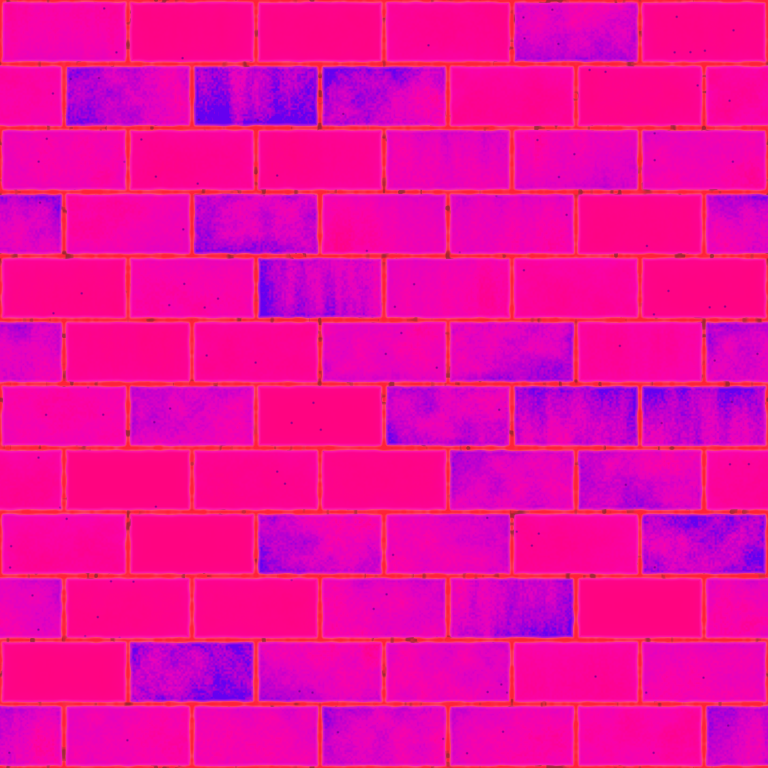
This texture map is drawn by a Shadertoy shader. Its source:

```glsl
const vec2 BRICKS = vec2(6.0, 12.0);      // bricks across, rows up
const vec2 HALF_CELL = vec2(1.0, 0.5);    // lengths below are in row heights
const float JOINT_HALF = 0.038;
const float CORNER = 0.025;
const float WOBBLE = 0.022;
const float RIM_WIDTH = 0.035;
const float WEAR_MAX = 0.74;
const float WEAR_BIAS = 1.45;
const float SPECKLE = 0.42;
const float PIT_CHANCE = 0.012;
const float NO_WRAP = 4096.0;

const vec3 CLEAN = vec3(1.0, 0.015, 0.50);
const vec3 PINK = vec3(0.98, 0.01, 0.66);
const vec3 MAGENTA = vec3(0.89, 0.01, 0.75);
const vec3 VIOLET = vec3(0.71, 0.0, 0.82);
const vec3 INDIGO = vec3(0.40, 0.0, 0.94);
const vec3 RIM = vec3(0.99, 0.16, 0.74);
const vec3 MORTAR = vec3(1.0, 0.13, 0.22);
const vec3 MORTAR_EDGE = vec3(0.99, 0.30, 0.46);
const vec3 SOOT = vec3(0.40, 0.12, 0.16);
const vec3 PIT = vec3(0.42, 0.0, 0.55);

float hash(vec2 p) {
    vec3 h = fract(p.xyx * 0.1031);
    h += dot(h, h.yzx + 33.33);
    return fract((h.x + h.y) * h.z);
}

// Value noise that repeats after the given number of lattice cells
float noise(vec2 p, float period) {
    vec2 i = floor(p), f = fract(p);
    f = f * f * (3.0 - 2.0 * f);
    vec2 a = mod(i, period), b = mod(i + 1.0, period);
    return mix(mix(hash(a), hash(vec2(b.x, a.y)), f.x),
               mix(hash(vec2(a.x, b.y)), hash(b), f.x), f.y);
}

float fbm(vec2 p) {
    float sum = 0.0, gain = 0.53;
    for (int k = 0; k < 4; k++) {
        sum += gain * noise(p, NO_WRAP);
        p = p * 2.1 + 17.3;
        gain *= 0.5;
    }
    return sum;
}

float roundedBox(vec2 p, vec2 halfSize, float radius) {
    vec2 d = abs(p) - halfSize + radius;
    return length(max(d, 0.0)) + min(max(d.x, d.y), 0.0) - radius;
}

vec3 wearRamp(float wear) {
    float t = clamp(wear, 0.0, 1.0) * 4.0;
    vec3 c = mix(CLEAN, PINK, clamp(t, 0.0, 1.0));
    c = mix(c, MAGENTA, clamp(t - 1.0, 0.0, 1.0));
    c = mix(c, VIOLET, clamp(t - 2.0, 0.0, 1.0));
    return mix(c, INDIGO, clamp(t - 3.0, 0.0, 1.0));
}

vec3 brickColor(vec2 q, vec2 id, float inside, float pixel) {
    vec2 seed = 40.0 + id * vec2(23.7, 31.3);
    float level = WEAR_MAX * pow(hash(id + 7.0), WEAR_BIAS);

    // Either soft mottling or vertical streaks, with a slope across the face
    float mottle = fbm(q * 3.2 + seed);
    float streaks = fbm(q * vec2(5.0, 0.9) + seed);
    float stain = mix(mottle, streaks, step(0.72, hash(id + 51.0)));
    vec2 slope = vec2(hash(id + 13.0), hash(id + 29.0)) - 0.5;
    float grain = noise(q * 30.0 + seed, NO_WRAP) - 0.5;
    float border = exp(-max(inside, 0.0) / 0.09);

    float wear = level * (0.45 + 1.1 * stain + dot(q, slope * vec2(0.8, 1.6)));
    wear += level * (SPECKLE * grain + 0.22 * border) + 0.07 * border;
    vec3 color = wearRamp(wear);

    // Sparse dark pits
    vec2 grid = q * 9.0 + seed;
    vec2 spot = floor(grid);
    vec2 center = 0.3 + 0.4 * vec2(hash(spot + 3.0), hash(spot + 5.0));
    float pit = length(fract(grid) - center) / 9.0 - 0.016;
    float present = step(1.0 - PIT_CHANCE, hash(spot + 91.0));
    color = mix(color, PIT, 0.8 * present * (1.0 - smoothstep(-pixel, pixel, pit)));

    // Pale line just inside the arris
    float rim = 1.0 - smoothstep(0.0, RIM_WIDTH + pixel, inside);
    return mix(color, RIM, 0.6 * rim);
}

vec3 mortarColor(vec2 uv, float inside) {
    float grit = noise(uv * 192.0, 192.0);
    float edge = smoothstep(-JOINT_HALF, 0.0, inside);
    vec3 color = mix(MORTAR, MORTAR_EDGE, clamp(edge * 0.8 + (grit - 0.5) * 0.5, 0.0, 1.0));
    float soot = smoothstep(0.70, 0.9, noise(uv * vec2(96.0, 48.0), 48.0));
    return mix(color, SOOT, 0.6 * soot * smoothstep(0.45, 0.8, grit));
}

void mainImage(out vec4 fragColor, in vec2 fragCoord) {
    vec2 uv = fragCoord / iResolution.xy;
    float pixel = BRICKS.y / iResolution.y;

    // Running bond: every other row shifts by half a brick
    vec2 p = uv * BRICKS;
    float row = floor(p.y);
    p.x += 0.5 * (1.0 - mod(row, 2.0));
    vec2 id = vec2(mod(floor(p.x), BRICKS.x), row);
    vec2 q = (fract(p) - 0.5) * 2.0 * HALF_CELL;

    float inside = -roundedBox(q, HALF_CELL - JOINT_HALF, CORNER);
    inside += WOBBLE * (noise(uv * 72.0, 72.0) - 0.5);

    float mask = smoothstep(-0.7 * pixel, 0.7 * pixel, inside);
    vec3 color = mix(mortarColor(uv, inside), brickColor(q, id, inside, pixel), mask);
    fragColor = vec4(color, 1.0);
}
```
